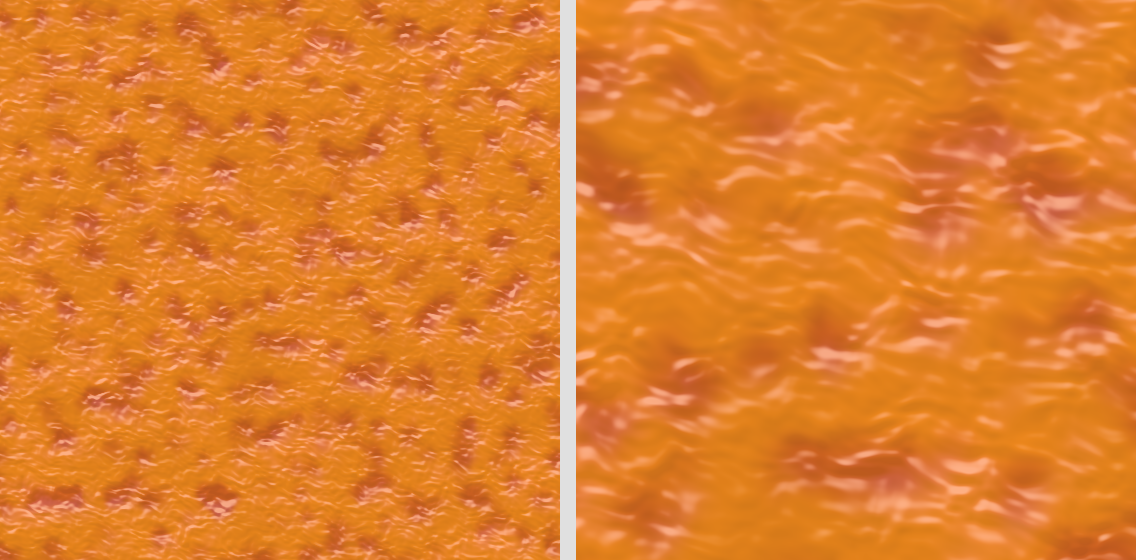
Left, the full canvas; right, a detail of the centre.
Give the GLSL for this texture, as a Shadertoy shader.

```glsl
#define PEEL_COLOR  vec3(0.898, 0.512, 0.105)
#define PIT_COLOR   vec3(0.775, 0.362, 0.125)
#define GLINT_COLOR vec3(1.000, 0.725, 0.580)
#define HAZE_COLOR  vec3(0.880, 0.500, 0.370)
#define PIT_CELLS   18.0
#define PIT_DEPTH   0.34
#define WRINKLE_FREQ vec2(43.0, 60.0)
#define WRINKLE_GAIN 1.10
#define LIGHT_DIR   vec2(-0.34, 0.94)
#define SLOPE_STEP  0.0013
#define GLINT_GAIN  0.80
#define HAZE_GAIN   0.62

vec2 hash2(vec2 p) {
    vec3 q = fract(vec3(p.xyx) * vec3(0.1031, 0.1030, 0.0973));
    q += dot(q, q.yzx + 33.33);
    return fract((q.xx + q.yz) * q.zy);
}

float cornerRamp(vec2 cell, vec2 offset) {
    float angle = 6.2832 * hash2(cell).x;
    return dot(vec2(cos(angle), sin(angle)), offset);
}

float gradientNoise(vec2 p) {
    vec2 i = floor(p), f = p - i;
    vec2 u = f * f * f * (f * (f * 6.0 - 15.0) + 10.0);
    vec2 e = vec2(1.0, 0.0);
    float low  = mix(cornerRamp(i, f), cornerRamp(i + e, f - e), u.x);
    float high = mix(cornerRamp(i + e.yx, f - e.yx), cornerRamp(i + e.xx, f - e.xx), u.x);
    return mix(low, high, u.y);
}

// Soft round pits of varied size and depth, one per jittered cell
float pits(vec2 p) {
    p = p * PIT_CELLS + 0.16 * gradientNoise(p * 40.0);
    vec2 cell = floor(p);
    float sum = 0.0;
    for (int y = -1; y <= 1; y++)
    for (int x = -1; x <= 1; x++) {
        vec2 id = cell + vec2(x, y);
        vec2 shape = hash2(id + 71.0);
        vec2 d = p - id - hash2(id + 20.0);
        float radius = mix(0.30, 0.46, shape.x);
        sum += mix(0.35, 1.0, shape.y) * exp(-dot(d, d) / (radius * radius));
    }
    return sum;
}

// Fine creases, a little wider than tall, with sharper crumbs on top
float wrinkles(vec2 p) {
    vec2 bend = vec2(gradientNoise(p * 25.0 + 5.0), gradientNoise(p * 27.0 + 40.0));
    vec2 q = (p + 0.010 * bend) * WRINKLE_FREQ;
    q.y += 0.25 * q.x;
    float fine = gradientNoise(q * 1.9 + 13.0);
    return (gradientNoise(q + 90.0) + 0.56 * fine) / WRINKLE_FREQ.y;
}

float relief(vec2 p, float roughness) {
    return roughness * wrinkles(p) - PIT_DEPTH * pits(p) / PIT_CELLS;
}

void mainImage(out vec4 fragColor, in vec2 fragCoord) {
    vec2 p = fragCoord / iResolution.y + 2.0;

    float pit = pits(p);
    float patches = gradientNoise(p * vec2(8.0, 13.0));
    float roughness = WRINKLE_GAIN * (0.80 + 0.7 * patches + 0.40 * min(pit, 1.0));

    // Slope toward the light, for the whole skin and for the pits alone
    vec2 stepToLight = LIGHT_DIR * SLOPE_STEP;
    float facing = (relief(p - stepToLight, roughness) - relief(p + stepToLight, roughness))
                 / (2.0 * SLOPE_STEP);
    vec2 broadStep = LIGHT_DIR * 0.008;
    float pitFacing = pits(p + broadStep) - pits(p - broadStep);

    // Pigment and diffuse shade
    float stain = smoothstep(0.05, 1.15, pit + 0.2 * gradientNoise(p * 30.0));
    vec3 color = mix(PEEL_COLOR, PIT_COLOR, stain);
    color *= 1.0 + 0.032 * clamp(facing, -2.0, 2.0) + 0.06 * patches;

    // Pinkish haze on lit pit walls and glossy patches, then wet highlights
    float haze = smoothstep(-0.25, 1.0, 0.9 * pitFacing + 0.8 * patches
               + 0.20 * facing + 0.5 * gradientNoise(p * 34.0 + 7.0));
    color = mix(color, vec3(color.rg, HAZE_COLOR.b), HAZE_GAIN * haze);
    float glint = smoothstep(0.25, 2.9, facing + 0.5 * pitFacing);
    color = mix(color, GLINT_COLOR, GLINT_GAIN * glint);

    fragColor = vec4(clamp(color, 0.0, 1.0), 1.0);
}
```
